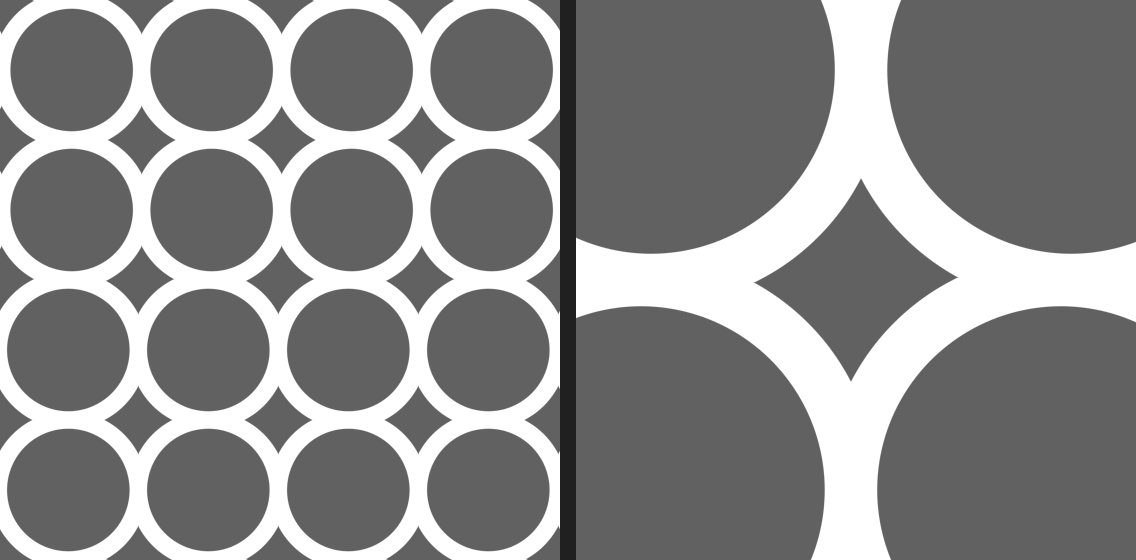
Left, the full canvas; right, a detail of the centre.
Give the GLSL for this pattern, as a WebGL 1 fragment shader.

```glsl
precision highp float;

uniform vec2 u_resolution;

const float REPEATS = 4.0;
const float RING_RADIUS = 0.5;
const float RING_HALF_WIDTH = 0.0625;
const float ROW_SHIFT = 0.012;
const vec3 GROUND_COLOR = vec3(0.38);
const vec3 RING_COLOR = vec3(1.0);

float ringDistance(vec2 p, float radius, float halfWidth) {
  return abs(length(p) - radius) - halfWidth;
}

// The lower half of the rows sits slightly left, the upper half slightly right.
float rowOffset(float row, float rows, float shift) {
  return mod(row, rows) < 0.5 * rows ? -shift : shift;
}

// Distance to the union of the overlapping rings around a point in cell units.
float ringGridDistance(vec2 p, float rows) {
  vec2 cell = floor(p);
  float nearest = 10.0;
  for (int j = -1; j <= 1; j++) {
    for (int i = -1; i <= 1; i++) {
      vec2 neighbour = cell + vec2(float(i), float(j));
      vec2 center = neighbour + 0.5;
      center.x += rowOffset(neighbour.y, rows, ROW_SHIFT);
      nearest = min(nearest, ringDistance(p - center, RING_RADIUS, RING_HALF_WIDTH));
    }
  }
  return nearest;
}

void main() {
  vec2 p = gl_FragCoord.xy / u_resolution * REPEATS;
  float pixel = REPEATS / min(u_resolution.x, u_resolution.y);

  // Antialiased ring coverage
  float edge = 0.75 * pixel;
  float coverage = 1.0 - smoothstep(-edge, edge, ringGridDistance(p, REPEATS));
  gl_FragColor = vec4(mix(GROUND_COLOR, RING_COLOR, coverage), 1.0);
}
```
